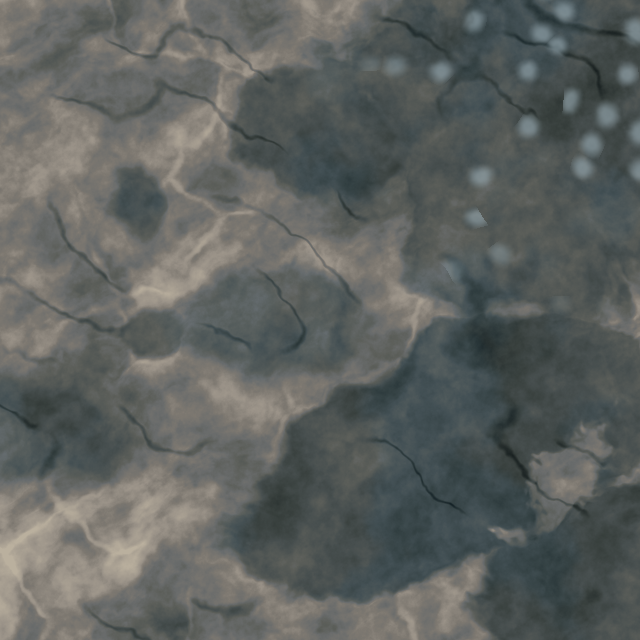
Reproduce this texture procedurally as a three.js fragment shader.

```glsl
// Weathered rock face: tan stone with pale veins, broken by patches of dark blue-grey slate.
varying vec2 vUv;

const vec3 CREVICE = vec3(0.10, 0.13, 0.13);
const vec3 DARK_SLATE = vec3(0.22, 0.25, 0.24);
const vec3 SLATE = vec3(0.28, 0.31, 0.31);
const vec3 OLIVE_GREY = vec3(0.36, 0.37, 0.35);
const vec3 MID_GREY = vec3(0.41, 0.42, 0.42);
const vec3 TAN = vec3(0.49, 0.47, 0.44);
const vec3 PALE_TAN = vec3(0.60, 0.57, 0.53);
const vec3 CREAM = vec3(0.73, 0.69, 0.62);
const vec3 LICHEN = vec3(0.58, 0.65, 0.68);

float hash(vec2 p) {
  vec3 q = fract(vec3(p.xyx) * 0.1031);
  q += dot(q, q.yzx + 33.33);
  return fract((q.x + q.y) * q.z);
}

float noise(vec2 p) {
  vec2 i = floor(p), f = fract(p);
  f = f * f * f * (f * (f * 6.0 - 15.0) + 10.0);
  return mix(mix(hash(i), hash(i + vec2(1.0, 0.0)), f.x),
             mix(hash(i + vec2(0.0, 1.0)), hash(i + 1.0), f.x), f.y);
}

vec2 turn(vec2 p, float angle) {
  float c = cos(angle), s = sin(angle);
  return vec2(c * p.x + s * p.y, c * p.y - s * p.x);
}

float fbm(vec2 p, float gain) {
  float sum = 0.0, amp = 1.0, total = 0.0;
  for (int i = 0; i < 5; i++) {
    sum += amp * noise(p);
    total += amp;
    amp *= gain;
    p = turn(p, 0.6) * 2.03 + 17.3;
  }
  return sum / total;
}

// Cellular noise: nearest distance, second distance, cell id.
vec3 cells(vec2 p) {
  vec2 base = floor(p);
  vec3 best = vec3(8.0, 8.0, 0.0);
  for (int y = -1; y <= 1; y++) {
    for (int x = -1; x <= 1; x++) {
      vec2 cell = base + vec2(float(x), float(y));
      float d = length(cell + vec2(hash(cell), hash(cell + 41.0)) - p);
      if (d < best.x) best = vec3(d, best.x, hash(cell + 83.0));
      else best.y = min(best.y, d);
    }
  }
  return best;
}

// Elliptical patch: 1 at its centre, 0 on its rim.
float patchField(vec2 p, vec2 centre, vec2 radius, float angle) {
  return 1.0 - length(turn(p - centre, angle) / radius);
}

// Thin line where a noise field crosses its middle value.
float crossing(vec2 p, float width) {
  return 1.0 - smoothstep(0.0, width, abs(noise(p) - 0.5));
}

float slateMask(vec2 p, float rough) {
  float upper = patchField(p, vec2(0.90, 0.81), vec2(0.37, 0.28), 0.0);
  upper = max(upper, patchField(p, vec2(0.51, 0.77), vec2(0.16, 0.10), -0.2));
  float lower = patchField(p, vec2(0.70, 0.29), vec2(0.36, 0.18), 0.40);
  lower = max(lower, patchField(p, vec2(0.95, 0.11), vec2(0.24, 0.13), 0.5));
  float small = patchField(p, vec2(0.07, 0.35), vec2(0.16, 0.09), -0.2);
  small = max(small, patchField(p, vec2(0.47, 0.49), vec2(0.15, 0.08), 0.1));
  small = max(small, patchField(p, vec2(0.24, 0.48), vec2(0.06, 0.04), 0.0));
  small = max(small, patchField(p, vec2(0.22, 0.70), vec2(0.04, 0.07), 0.3));
  float mask = smoothstep(-0.16, 0.16, upper + rough * 1.3);
  mask = max(mask, smoothstep(-0.05, 0.06, lower + rough * 0.5));
  mask = max(mask, 0.8 * smoothstep(-0.2, 0.3, small + rough * 1.6));
  float island = patchField(p, vec2(0.87, 0.25), vec2(0.11, 0.06), 0.9);
  return mask * (1.0 - 0.9 * smoothstep(-0.1, 0.15, island + rough * 2.2));
}

vec3 blendStop(vec3 below, vec3 above, float start, float end, float tone) {
  return mix(below, above, clamp((tone - start) / (end - start), 0.0, 1.0));
}

vec3 rockRamp(float tone) {
  vec3 c = blendStop(CREVICE, DARK_SLATE, -0.25, 0.08, tone);
  c = blendStop(c, SLATE, 0.08, 0.27, tone);
  c = blendStop(c, OLIVE_GREY, 0.27, 0.47, tone);
  c = blendStop(c, MID_GREY, 0.47, 0.61, tone);
  c = blendStop(c, TAN, 0.61, 0.78, tone);
  c = blendStop(c, PALE_TAN, 0.78, 0.96, tone);
  return blendStop(c, CREAM, 0.96, 1.30, tone);
}

void main() {
  vec2 p = vUv;
  vec2 warp = vec2(fbm(p * 7.0 + 3.0, 0.5), fbm(p * 7.0 + 29.0, 0.5)) - 0.5;
  vec2 bent = p + warp * 0.10;

  // Broad mottling, slanted streaks and fine grain.
  float mottle = fbm(bent * 7.0 + 11.0, 0.62) - 0.5;
  float streaks = fbm(turn(bent, 0.55) * vec2(5.0, 17.0), 0.55) - 0.5;
  float grain = fbm(p * 42.0 + 7.0, 0.6) - 0.5;
  float slate = slateMask(p + warp * 0.07, mottle);
  float tone = mix(0.76, 0.25, slate);
  tone += mottle * mix(1.15, 0.65, slate) + streaks * mix(0.65, 0.30, slate) + grain * 0.34;

  // Pale veins along warped cell borders and dark broken cracks.
  vec3 blocks = cells(bent * 7.5 + 2.0);
  float vein = 1.0 - smoothstep(0.0, 0.13, blocks.y - blocks.x);
  tone += vein * 0.20 * (1.0 - 0.75 * slate) * smoothstep(0.40, 0.62, noise(p * 6.0 + 51.0));
  float crack = crossing(turn(bent, -0.6) * vec2(5.0, 11.0) + 19.0, 0.07);
  tone -= crack * 0.33 * smoothstep(0.50, 0.72, noise(p * 8.0 + 63.0));

  // Cool cast on slate, with soft lichen flecks near the top right.
  vec3 color = rockRamp(tone);
  float cool = smoothstep(0.42, 0.62, fbm(p * 6.0 + 71.0, 0.5));
  color += vec3(-0.018, 0.004, 0.022) * slate * cool;
  vec3 fleck = cells((p + warp * 0.03) * 17.0);
  float spot = (1.0 - smoothstep(0.08, 0.42, fleck.x)) * step(0.68, fleck.z);
  spot *= slate * smoothstep(0.45, 0.70, p.y) * smoothstep(0.50, 0.68, p.x);
  color = mix(color, LICHEN, spot * 0.65);
  gl_FragColor = vec4(color, 1.0);
}
```
